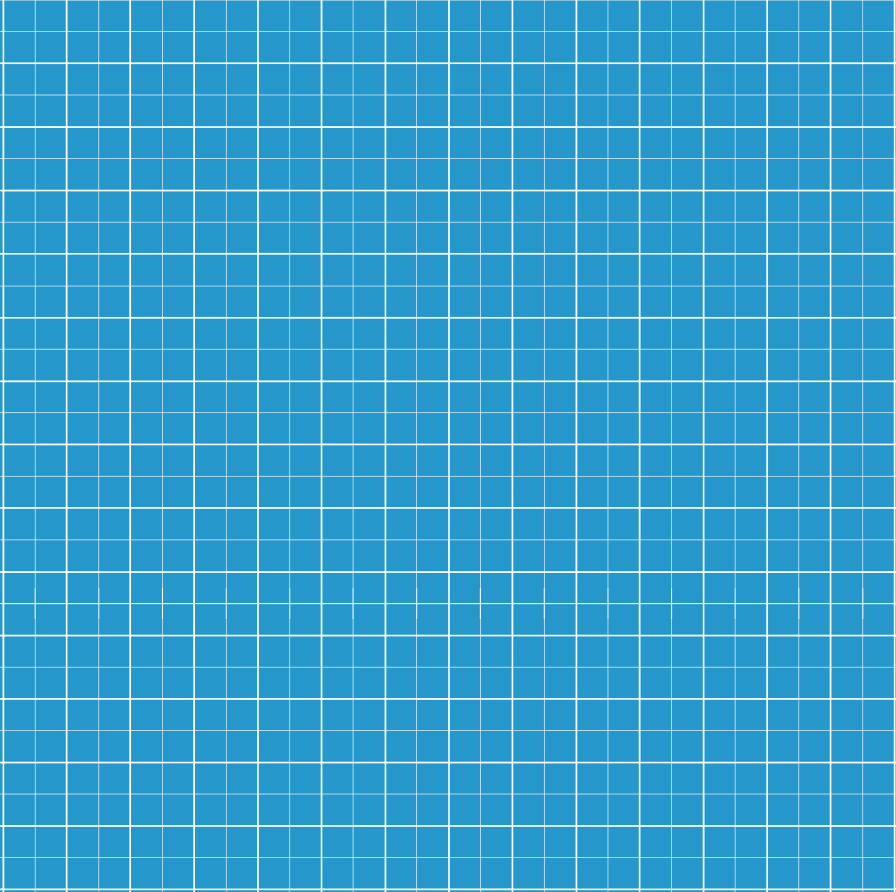
Give the GLSL for this pattern, as a Shadertoy shader.

```glsl
// Blueprint graph paper: fourteen squares each way, halved by finer lines.
// The nearest rule on each axis is found by rounding, nudged by a hash,
// and drawn with exact box coverage so hairlines stay even at any size.
#define PITCH vec2(0.07106, 0.07092)
#define ORIGIN vec2(0.0035, 0.0028)
#define MAJOR_WIDTH 0.00188
#define MINOR_WIDTH 0.00070
#define POSITION_JITTER 0.0007
#define WEIGHT_JITTER 0.16
#define BRIGHT_ROW 9.0
#define BRIGHT_GAIN 1.6
#define PAPER vec3(0.150, 0.592, 0.792)
#define INK vec3(0.99, 1.0, 1.0)

float hash(vec2 p) {
    vec3 q = fract(p.xyx * vec3(0.1031, 0.1030, 0.0973));
    q += dot(q, q.yzx + 33.33);
    return fract((q.x + q.y) * q.z);
}

// Share of a pixel covered by a line of the given width at distance d
float lineCoverage(float d, float width, float pixel) {
    float low = max(d - 0.5 * pixel, -0.5 * width);
    float high = min(d + 0.5 * pixel, 0.5 * width);
    return max(high - low, 0.0) / pixel;
}

// Rules across one axis; even indices are major, odd ones minor
float rules(float position, float pitch, float along, float axis, float pixel) {
    float halfPitch = 0.5 * pitch;
    float index = floor(position / halfPitch + 0.5);
    float nudge = (hash(vec2(index, axis)) - 0.5) * POSITION_JITTER;
    float d = position - index * halfPitch - nudge;
    bool minor = mod(index, 2.0) > 0.5;

    // Ink weight differs slightly from one segment to the next
    float segment = floor(along);
    float weight = 1.0 + (hash(vec2(index + 31.0 * axis, segment)) - 0.5) * WEIGHT_JITTER;

    // One minor row, and the short stubs crossing it, print heavier
    bool heavyRow = axis > 1.5 && abs(index - BRIGHT_ROW) < 0.5;
    bool heavyStub = axis < 1.5 && abs(along - BRIGHT_ROW) < 0.5;
    if (minor && (heavyRow || heavyStub)) weight *= BRIGHT_GAIN;

    float width = (minor ? MINOR_WIDTH : MAJOR_WIDTH) * weight;
    return lineCoverage(d, width, pixel);
}

void mainImage(out vec4 fragColor, in vec2 fragCoord) {
    float pixel = 1.0 / iResolution.x;
    vec2 p = fragCoord * pixel - ORIGIN;
    vec2 along = 2.0 * p / PITCH;

    float vertical = rules(p.x, PITCH.x, along.y, 1.0, pixel);
    float horizontal = rules(p.y, PITCH.y, along.x, 2.0, pixel);

    // Crossings join as overlapping translucent strokes
    float ink = 1.0 - (1.0 - vertical) * (1.0 - horizontal);
    fragColor = vec4(mix(PAPER, INK, ink), 1.0);
}
```
